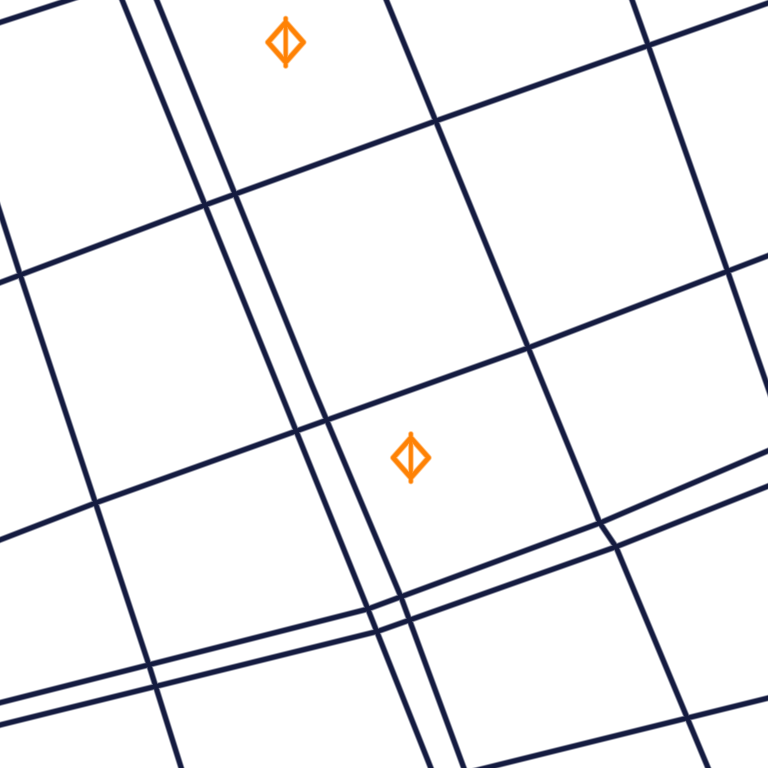
A WebGL 1 fragment shader for this texture map:

```glsl
precision highp float;
uniform vec2 u_resolution;

const vec3 PAPER = vec3(1.0);
const vec3 NAVY = vec3(0.08, 0.105, 0.25);
const vec3 ORANGE = vec3(1.0, 0.51, 0.02);
const float ROAD_HALF_WIDTH = 0.0036;
const float ROAD_OVERSHOOT = 0.03;

float segment(vec2 p, vec2 a, vec2 b) {
  vec2 pa = p - a, ba = b - a;
  return length(pa - ba * clamp(dot(pa, ba) / dot(ba, ba), 0.0, 1.0));
}

// Three-part road whose ends run on past the canvas edge
float road(vec2 p, vec2 a, vec2 b, vec2 c, vec2 d) {
  vec2 start = a + normalize(a - b) * ROAD_OVERSHOOT;
  vec2 end = d + normalize(d - c) * ROAD_OVERSHOOT;
  return min(segment(p, b, c), min(segment(p, start, b), segment(p, c, end)));
}

// Streets rising to the right
float crossStreets(vec2 p) {
  float d = segment(p, vec2(-0.03, 0.961), vec2(0.12, 1.010));
  d = min(d, road(p, vec2(0.0, 0.632), vec2(0.267, 0.733), vec2(0.566, 0.842), vec2(1.0, 0.996)));
  d = min(d, road(p, vec2(0.0, 0.297), vec2(0.124, 0.345), vec2(0.685, 0.546), vec2(1.0, 0.667)));
  d = min(d, road(p, vec2(0.0, 0.085), vec2(0.479, 0.207), vec2(0.781, 0.319), vec2(1.0, 0.413)));
  d = min(d, road(p, vec2(0.0, 0.056), vec2(0.492, 0.178), vec2(0.802, 0.288), vec2(1.0, 0.367)));
  return min(d, segment(p, vec2(0.600, -0.008), vec2(1.03, 0.0985)));
}

// Avenues falling to the right
float avenues(vec2 p) {
  float d = road(p, vec2(0.0, 0.724), vec2(0.026, 0.643), vec2(0.194, 0.134), vec2(0.236, 0.0));
  d = min(d, road(p, vec2(0.159, 1.0), vec2(0.267, 0.733), vec2(0.479, 0.207), vec2(0.561, 0.0)));
  d = min(d, road(p, vec2(0.204, 1.0), vec2(0.406, 0.499), vec2(0.522, 0.223), vec2(0.604, 0.0)));
  d = min(d, road(p, vec2(0.503, 1.0), vec2(0.781, 0.319), vec2(0.802, 0.288), vec2(0.922, 0.0)));
  return min(d, road(p, vec2(0.823, 1.0), vec2(0.844, 0.941), vec2(0.947, 0.648), vec2(1.0, 0.495)));
}

// Plain diamond outline with a central bar
float marker(vec2 p) {
  vec2 q = abs(p);
  float outline = segment(q, vec2(0.0, 0.026), vec2(0.023, 0.0)) - 0.0035;
  float bar = segment(p, vec2(0.0, -0.031), vec2(0.0, 0.031)) - 0.003;
  return min(outline, bar);
}

float coverage(float d, float softness) {
  return 1.0 - smoothstep(-softness, softness, d);
}

void main() {
  vec2 p = gl_FragCoord.xy / u_resolution;
  float softness = max(0.0016, 0.8 / min(u_resolution.x, u_resolution.y));

  // Street grid
  float streets = min(crossStreets(p), avenues(p)) - ROAD_HALF_WIDTH;
  vec3 color = mix(PAPER, NAVY, coverage(streets, softness));

  // Block markers
  float marks = min(marker(p - vec2(0.372, 0.945)), marker(p - vec2(0.535, 0.404)));
  color = mix(color, ORANGE, coverage(marks, softness));

  gl_FragColor = vec4(color, 1.0);
}
```
